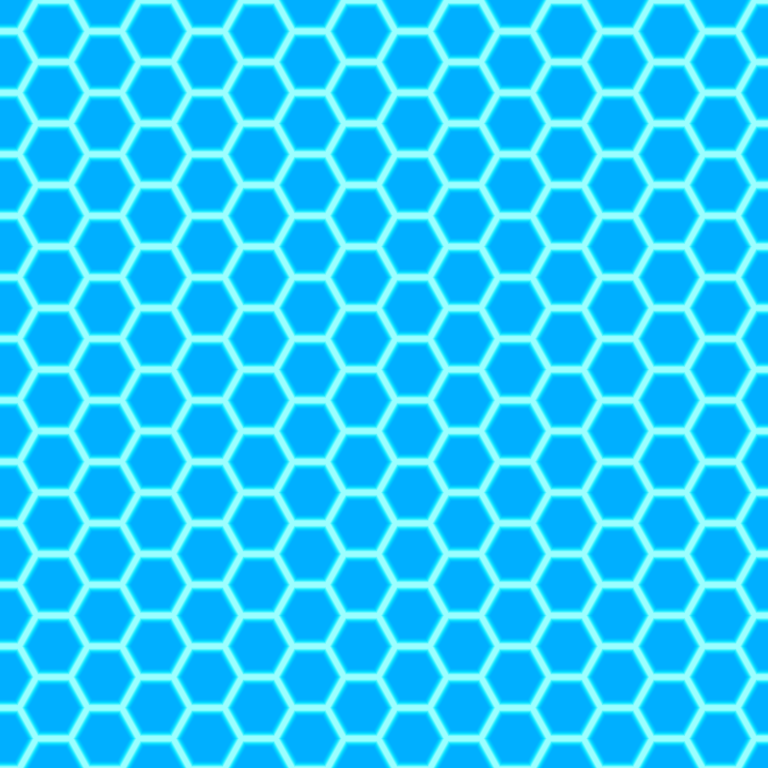
This pattern is drawn by a three.js fragment shader. Its source:

```glsl
varying vec2 vUv;

const float SQRT3 = 1.7320508;

// Offset from the nearest point of a rectangular lattice
vec2 latticeOffset(vec2 p, vec2 period) {
  return mod(p + 0.5 * period, period) - 0.5 * period;
}

// Offset from the centre of the enclosing flat-topped hexagon of height 1
vec2 hexOffset(vec2 p) {
  vec2 period = vec2(SQRT3, 1.0);
  vec2 a = latticeOffset(p, period);
  vec2 b = latticeOffset(p - 0.5 * period, period);
  return dot(a, a) < dot(b, b) ? a : b;
}

// Distance from a point inside the hexagon to its border
float hexBorderDistance(vec2 offset) {
  vec2 q = abs(offset);
  return 0.5 - max(q.y, 0.5 * (SQRT3 * q.x + q.y));
}

// Soft line: 1 within the core, fading to 0 at the reach
float glowLine(float distance, float core, float reach) {
  return 1.0 - smoothstep(core, reach, distance);
}

// Red rises later than green, giving a cyan halo around a pale core
vec3 glowColor(vec3 fill, vec3 line, float glow) {
  return mix(fill, line, vec3(pow(glow, 4.5), glow, glow));
}

void main() {
  vec2 repeats = vec2(7.485, 12.488);
  vec2 cellCentre = vec2(0.4704, 0.4788);
  vec3 fillBlue = vec3(0.0, 0.685, 1.0);
  vec3 lineCyan = vec3(0.61, 0.995, 1.0);

  // Slightly narrowed honeycomb
  vec2 p = (vUv - cellCentre) * repeats * vec2(SQRT3, 1.0);
  float border = hexBorderDistance(hexOffset(p));

  // Glowing cell walls
  float glow = glowLine(border, 0.03, 0.15);
  gl_FragColor = vec4(glowColor(fillBlue, lineCyan, glow), 1.0);
}
```
